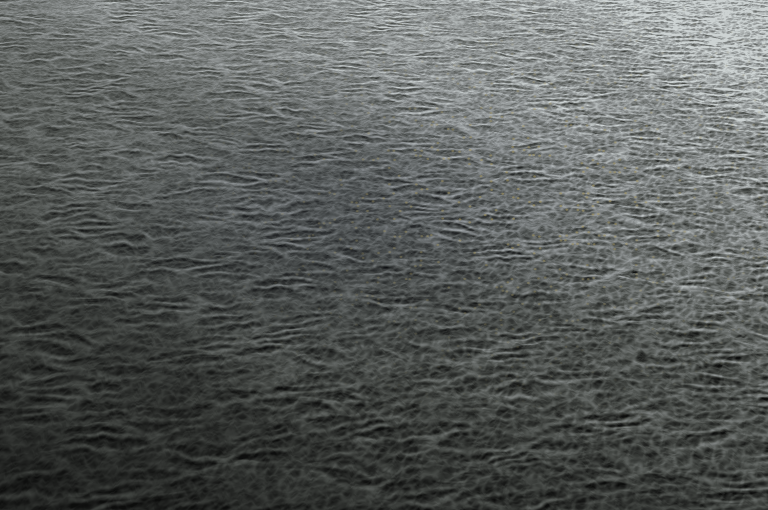
Give the GLSL for this texture, as a Shadertoy shader.

```glsl
// Dark rippled water seen at a slant, brightening toward the far right.

vec2 hash2(vec2 c) {
    return fract(sin(vec2(dot(c, vec2(127.1, 311.7)), dot(c, vec2(269.5, 183.3)))) * 43758.5);
}

// Cellular noise: 1 on the borders between cells, falling to 0 inside them
float crest(vec2 p, float width) {
    vec2 cell = floor(p), local = fract(p);
    float nearest = 8.0, second = 8.0;
    for (int j = -1; j <= 1; j++)
    for (int i = -1; i <= 1; i++) {
        vec2 offset = vec2(i, j);
        float dist = length(offset + hash2(cell + offset) - local);
        second = min(second, max(nearest, dist));
        nearest = min(nearest, dist);
    }
    return 1.0 - smoothstep(0.0, width, second - nearest);
}

// Long wavelets, made uneven by layered sines
vec2 bend(vec2 q) {
    q.y += 0.28 * sin(q.x * 1.3 + 2.0 * sin(q.y * 0.6));
    q.y += 0.14 * sin(q.x * 4.7 - q.y * 0.9);
    q.y += 0.09 * sin(q.x * 12.0 + q.y * 2.3 + 2.0 * sin(q.x * 3.1));
    q.x += 0.25 * sin(q.y * 1.3 + q.x * 0.7);
    return q;
}

// Sparse round sparkles on a jittered grid
float glints(vec2 p) {
    vec2 cell = floor(p);
    vec2 seed = hash2(cell + 31.0);
    float dist = length(fract(p) - 0.3 - 0.4 * seed);
    return step(0.91, hash2(cell).x) * (1.0 - smoothstep(0.1, 0.4, dist));
}

void mainImage(out vec4 fragColor, in vec2 fragCoord) {
    vec2 uv = fragCoord / iResolution.xy;
    vec2 p = fragCoord / iResolution.y;

    // Perspective: wavelets shrink toward the top
    vec2 ground = vec2(p.x - 0.75, 1.9) / (2.1 - p.y);
    vec2 rows = ground * vec2(14.0, 74.0);
    rows.y += mix(-3.2, 3.5, uv.y) * p.x;

    // Crests with a shaded near side, fading in and out along their length
    float swell = crest(bend(rows), 0.5);
    float ahead = crest(bend(rows + vec2(0.0, 0.35)), 0.5);
    float fade = 0.65 + 0.25 * sin(rows.x * 1.9 + rows.y * 0.8 + 2.0 * sin(rows.y * 0.37))
                      + 0.25 * sin(rows.x * 3.7 - rows.y * 1.3 + 2.0 * sin(rows.x * 1.1));

    // Smaller broken wavelets and grain
    float chop = crest(bend(rows * vec2(3.1, 1.6) + 7.0), 0.6);
    float grain = crest(bend(rows * vec2(7.0, 2.3) + 19.0), 0.7);

    // Fine slanted ripples, strongest at the lower right
    vec2 slant = mat2(0.88, -0.47, 0.47, 0.88) * ground;
    slant.y += 0.003 * sin(slant.x * 50.0 + 2.0 * sin(slant.y * 35.0));
    float ripple = crest(slant * vec2(72.0, 125.0), 0.6);
    float rippled = mix(0.1, 0.42, smoothstep(0.2, 0.8, uv.x + 0.3 - 0.5 * uv.y));

    float wave = fade * (0.5 * (swell - 0.42) + 0.38 * (swell - ahead))
               + 0.3 * (chop - 0.5) + 0.26 * (grain - 0.55) + rippled * (ripple - 0.5);

    // Broad sky light with soft wind streaks
    float light = 0.115 + 0.32 * pow(uv.y, 1.35) + 0.09 * uv.x + 0.18 * uv.x * uv.y;
    float wind = sin(p.x * 5.0 + p.y * 13.0 + 1.5 * sin(p.x * 3.0 - p.y * 4.0))
               + 0.6 * sin(p.x * 9.0 + p.y * 24.0 + 2.0 * sin(p.x * 4.0));
    light *= 1.0 + 0.04 * wind;
    vec2 fromLull = (uv - vec2(0.46, 0.58)) * vec2(3.5, 5.0);
    float lull = exp(-dot(fromLull, fromLull));
    light *= 1.0 - 0.12 * lull;

    float tone = light * (1.0 + mix(0.98, 0.54, uv.y) * wave);
    tone = clamp(tone, 0.05, 0.82);

    // Greenish grey, bluer in the calm centre
    vec3 water = tone * mix(vec3(0.98, 1.03, 0.98), vec3(0.98, 1.01, 1.01), smoothstep(0.2, 0.6, tone));
    water += vec3(-0.005, -0.003, 0.015) * lull;

    // Warm glints right of the centre
    vec2 fromGlow = (uv - vec2(0.7, 0.62)) * vec2(3.2, 3.8);
    float glint = glints(p * vec2(95.0, 120.0)) * exp(-dot(fromGlow, fromGlow));
    water = mix(water, vec3(0.66, 0.6, 0.38), 0.6 * glint);

    fragColor = vec4(water, 1.0);
}
```
